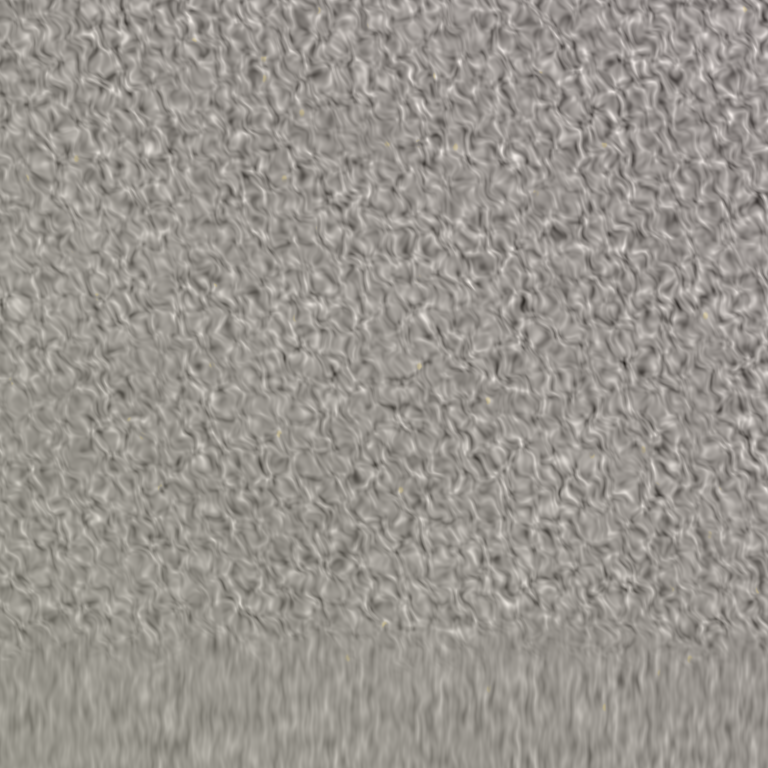
Write a Shadertoy shader that draws this texture.

```glsl
float hash(vec2 cell) {
    uvec2 q = uvec2(ivec2(cell)) * uvec2(1597u, 3571u);
    uint h = (q.x ^ (q.y << 7)) * 22695u + q.y;
    h = (h ^ (h >> 15)) * 73939u;
    h = (h ^ (h >> 13)) * 51787u;
    return float((h ^ (h >> 16)) & 65535u) / 65535.0;
}

float slope(vec2 cell, vec2 offset) {
    float angle = 6.2832 * hash(cell);
    return dot(vec2(cos(angle), sin(angle)), offset);
}

// Gradient noise, roughly -0.7 to 0.7
float noise(vec2 p) {
    vec2 i = floor(p), f = p - i;
    vec2 w = f * f * f * (f * (f * 6.0 - 15.0) + 10.0);
    vec2 e = vec2(1, 0);
    return mix(mix(slope(i, f), slope(i + e.xy, f - e.xy), w.x),
               mix(slope(i + e.yx, f - e.yx), slope(i + 1.0, f - 1.0), w.x), w.y);
}

// Short leaning flecks, bent so that they do not line up
float flecks(vec2 p) {
    vec2 bend = vec2(noise(p * 38.0 + 70.0), noise(p * 38.0 + 170.0));
    p += 0.011 * bend;
    p.x += 0.3 * p.y;
    float coarse = noise(p * vec2(84, 54) + 20.0);
    float fine = noise(p * vec2(150, 105) + 300.0);
    return coarse + 0.65 * fine;
}

// Thin upright scratches
float streaks(vec2 p) {
    p.x += 0.004 * noise(p * 30.0 + 40.0);
    float broad = noise(p * vec2(88, 22) + 500.0);
    float thin = noise(p * vec2(170, 48) + 800.0);
    return broad + 0.7 * thin;
}

// Sparse coloured specks, one jittered candidate per cell
float specks(vec2 p) {
    vec2 cell = floor(p * 45.0);
    vec2 centre = 0.3 + 0.4 * vec2(hash(cell + 900.0), hash(cell + 1300.0));
    float d = length((p * 45.0 - cell - centre) * vec2(1.2, 0.9));
    return step(0.975, hash(cell + 1700.0)) * smoothstep(0.27, 0.08, d);
}

void mainImage(out vec4 fragColor, in vec2 fragCoord) {
    vec2 p = fragCoord / iResolution.y;

    // Flecks give way to streaks near the lower edge
    float edge = p.y + 0.05 * noise(p * vec2(22, 9) + 60.0);
    float fleckShare = smoothstep(0.11, 0.21, edge);
    float grain = mix(0.7 * streaks(p), flecks(p), fleckShare);

    // Contrast grows to the upper right and fades in calm patches
    float contrast = 0.68 + 0.32 * p.x + 0.28 * p.y;
    contrast *= 1.0 + 0.65 * noise(p * vec2(17, 14) + 90.0);
    grain *= contrast * (0.8 + 0.5 * abs(grain));

    // Soft uneven light and faint warm to cool drift
    float light = 0.025 * noise(p * 4.0 + 10.0) + 0.022 * noise(p * 26.0 + 200.0);
    vec3 grey = vec3(0.598, 0.581, 0.558);
    vec3 drift = vec3(0.004, -0.003, 0.012) * (p.x + p.y - 1.0);
    vec3 color = grey + drift + light + 0.27 * grain * vec3(1.0, 0.99, 0.98);

    vec3 ochre = vec3(0.07, 0.045, -0.06);
    color += ochre * specks(p) * smoothstep(-0.1, 0.2, grain);
    fragColor = vec4(color, 1.0);
}
```
